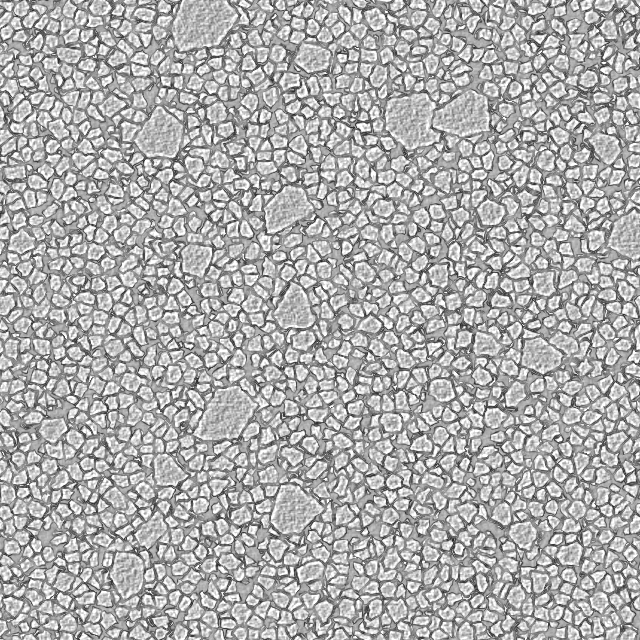
A WebGL 2 fragment shader for this texture map:

```glsl
#version 300 es
precision highp float;
// Crushed gravel in grey relief: angular stones with bright rims and dark gaps.

uniform vec2 u_resolution;
out vec4 fragColor;

const float TAU = 6.28319;
const int SIDES = 6;
const float GAP = 0.0042;
const float GROUND_TONE = 0.66;
const float FACE_TONE = 0.705;

vec2 hash2(vec2 p) {
  vec3 q = fract(p.xyx * vec3(0.1031, 0.1030, 0.0973));
  q += dot(q, q.yzx + 33.33);
  return fract((q.xx + q.yz) * q.zy);
}

float valueNoise(vec2 p) {
  vec2 cell = floor(p);
  vec2 f = fract(p);
  f = f * f * (3.0 - 2.0 * f);
  float low = mix(hash2(cell).x, hash2(cell + vec2(1, 0)).x, f.x);
  float high = mix(hash2(cell + vec2(0, 1)).x, hash2(cell + vec2(1, 1)).x, f.x);
  return mix(low, high, f.y);
}

// Noise minus its shifted copy: fine relief without broad blotches.
float reliefNoise(vec2 p) {
  return valueNoise(p) - valueNoise(p + vec2(1.1, -0.8));
}

// Irregular convex polygon whose sides follow a stretched, turned ellipse.
float stoneDistance(vec2 p, float radius, float aspect, vec2 seed) {
  float turn = TAU * hash2(seed + 5.7).x;
  float c = cos(turn);
  float s = sin(turn);
  p = mat2(c, -s, s, c) * p;
  float d = -1.0;
  for (int i = 0; i < SIDES; i++) {
    vec2 rnd = hash2(seed + float(i + 1) * vec2(3.1, 7.7));
    float angle = (float(i) + 0.7 * rnd.x) * TAU / float(SIDES);
    vec2 normal = vec2(cos(angle), sin(angle));
    float reach = radius * length(normal * vec2(1.0, 1.0 / aspect));
    d = max(d, dot(p, normal) - reach * mix(0.68, 1.05, rnd.y));
  }
  return d;
}

// Lays a stone on the field and cuts a gap around it in those below.
float layOnTop(float below, float stone) {
  return min(max(below, GAP - stone), stone);
}

// One layer of loose stones; sizes are radii as fractions of a grid cell.
float scatterStones(float field, vec2 p, float cells, float share, vec2 sizes, float maxAspect, float seed) {
  vec2 home = floor(p * cells);
  for (int i = 0; i < 9; i++) {
    vec2 cell = home + vec2(i % 3 - 1, i / 3 - 1);
    vec2 id = cell + seed;
    vec2 rnd = hash2(id + 41.3);
    if (rnd.x > share) continue;
    vec2 center = (cell + mix(vec2(0.1), vec2(0.9), hash2(id))) / cells;
    float radius = mix(sizes.x, sizes.y, rnd.y) / cells;
    float aspect = mix(1.0, maxAspect, hash2(id + 83.9).x);
    field = layOnTop(field, stoneDistance(p - center, radius, aspect, id));
  }
  return field;
}

// Tightly fitted stones: Voronoi cells clipped by random polygons.
float packedStones(vec2 p, float cells, vec2 sizes, float maxAspect, float seed) {
  vec2 q = p * cells;
  vec2 home = floor(q);
  vec2 nearest = vec2(9.0);
  vec2 id = home;
  for (int i = 0; i < 9; i++) {
    vec2 cell = home + vec2(i % 3 - 1, i / 3 - 1);
    vec2 offset = cell + hash2(cell + seed) - q;
    if (dot(offset, offset) < dot(nearest, nearest)) {
      nearest = offset;
      id = cell + seed;
    }
  }
  vec2 rnd = hash2(id + 29.1);
  float d = stoneDistance(-nearest, mix(sizes.x, sizes.y, rnd.x), mix(1.0, maxAspect, rnd.y), id) / cells;
  for (int i = 0; i < 25; i++) {
    vec2 cell = home + vec2(i % 5 - 2, i / 5 - 2);
    vec2 offset = cell + hash2(cell + seed) - q;
    vec2 apart = offset - nearest;
    if (dot(apart, apart) > 0.0001) {
      float border = dot(0.5 * (nearest + offset), normalize(apart)) / cells;
      d = max(d, 0.5 * GAP - border);
    }
  }
  return d;
}

// Soft band around a chosen distance from the outline.
float band(float d, float center, float width) {
  float t = (d - center) / width;
  return exp(-t * t);
}

float gravelField(vec2 p) {
  float d = scatterStones(1.0, p, 62.0, 0.75, vec2(0.36, 0.56), 2.0, 113.0);
  d = layOnTop(d, packedStones(p, 42.0, vec2(0.52, 0.90), 2.2, 271.0));
  d = scatterStones(d, p, 27.0, 0.28, vec2(0.32, 0.50), 2.1, 419.0);
  d = scatterStones(d, p, 14.0, 0.17, vec2(0.26, 0.42), 1.9, 587.0);
  return scatterStones(d, p, 7.0, 0.11, vec2(0.24, 0.40), 1.6, 733.0);
}

void main() {
  float side = min(u_resolution.x, u_resolution.y);
  vec2 p = gl_FragCoord.xy / side;

  // Chipped outlines
  vec2 chip = vec2(valueNoise(p * 150.0), valueNoise(p * 150.0 + 57.0)) - 0.5;
  float d = gravelField(p + 0.004 * chip);

  // Rough faces and smoother ground
  float grain = 0.36 * reliefNoise(p * 250.0 + 9.0) + 0.3 * reliefNoise(p * 430.0 + 31.0);
  float soft = max(0.0008, 0.5 / side);
  float inside = 1.0 - smoothstep(-soft, soft, d);
  float face = FACE_TONE + 0.66 * grain + 0.05 * band(d, 0.0, 0.006);
  float ground = GROUND_TONE + 0.24 * grain + 0.045 * smoothstep(0.002, 0.008, d);
  float tone = mix(ground, face, inside);

  // Sharpened edges: light just within each stone, dark just outside
  float edgeForce = valueNoise(p * 120.0 + 17.0);
  tone += mix(0.06, 0.27, edgeForce) * band(d, -0.0024, 0.0021);
  tone -= mix(0.05, 0.48, edgeForce) * band(d, 0.0012, 0.0011);

  fragColor = vec4(vec3(clamp(tone, 0.0, 1.0)), 1.0);
}
```
